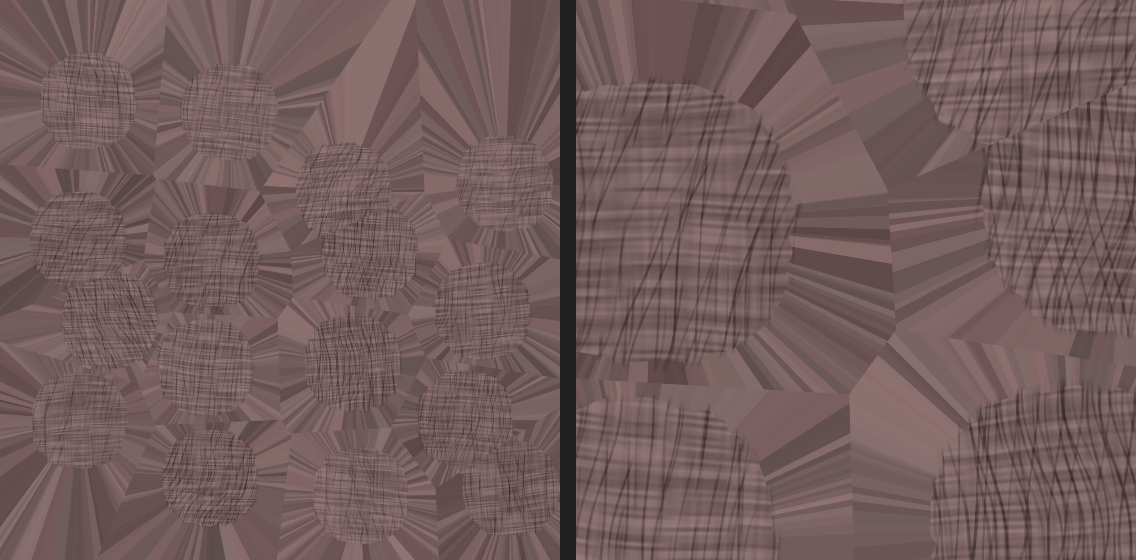
Left, the full canvas; right, a detail of the centre.
Reproduce this pattern procedurally as a WebGL 2 fragment shader.

```glsl
#version 300 es
precision highp float;
// Woven round patches scattered over straight-edged cells filled with flat radial spokes.

uniform vec2 u_resolution;
out vec4 fragColor;

const float TAU = 6.2831853;
const int PATCH_COUNT = 16;
const float PATCH_RADIUS = 0.085;
const float PATCH_SQUARENESS = 2.3;
const float CENTER_JITTER = 0.05;
const float WIDE_SPOKES = 34.0;
const float THIN_SPOKES = 150.0;
const float SPOKE_TONE = 0.58;
const float SPOKE_CONTRAST = 0.84;
const float CELL_CONTRAST = 0.16;
const float CLOTH_TONE = 0.70;
const vec2 WEFT_SCALE = vec2(26.0, 430.0);
const float WEFT_CONTRAST = 0.72;
const float WARP_CONTRAST = 0.30;
const int THREAD_LAYERS = 4;
const float THREAD_FREQUENCY = 72.0;
const float THREAD_HALF_WIDTH = 0.0008;
const float THREAD_DARKNESS = 0.52;
const vec3 DARK = vec3(0.325, 0.250, 0.253);
const vec3 LIGHT = vec3(0.550, 0.445, 0.443);
const vec3 RED_TINT = vec3(0.022, -0.015, -0.010);

float hash(vec2 p) {
    return fract(sin(dot(p, vec2(127.1, 311.7))) * 43758.5453);
}

float noise(vec2 p) {
    vec2 i = floor(p), f = fract(p);
    f = f * f * (3.0 - 2.0 * f);
    return mix(mix(hash(i), hash(i + vec2(1, 0)), f.x),
               mix(hash(i + vec2(0, 1)), hash(i + vec2(1, 1)), f.x), f.y);
}

vec2 rotate(vec2 p, float a) {
    return vec2(cos(a) * p.x - sin(a) * p.y, sin(a) * p.x + cos(a) * p.y);
}

// Low-discrepancy scatter, slightly crowded toward the bottom.
vec2 patchCenter(float id) {
    vec2 s = fract(0.5 + id * vec2(0.7549, 0.5698));
    vec2 jitter = vec2(hash(vec2(id, 3.0)), hash(vec2(id, 8.0))) - 0.5;
    return vec2(0.12 + 0.95 * s.x, 0.11 + 0.76 * pow(s.y, 1.15)) + CENTER_JITTER * jitter;
}

// Flat angular bands of uneven width: x = tone, y = tint, both in 0..1.
vec2 spokeBands(float turn, float count, float seed, float turnPixel) {
    float a = TAU * 5.0 * turn + seed, b = TAU * 13.0 * turn + seed * 2.3;
    float u = count * (turn + 0.52 * sin(a) / (TAU * 5.0) + 0.45 * sin(b) / (TAU * 13.0));
    float slope = count * (1.0 + 0.52 * cos(a) + 0.45 * cos(b));
    float blend = smoothstep(1.0 - clamp(1.2 * slope * turnPixel, 0.001, 1.0), 1.0, fract(u));
    float i = mod(floor(u), count), j = mod(i + 1.0, count);
    vec2 here = vec2(hash(vec2(i, seed)), hash(vec2(i, seed + 5.7)));
    vec2 next = vec2(hash(vec2(j, seed)), hash(vec2(j, seed + 5.7)));
    return mix(here, next, blend);
}

float cellShade(float id) {
    return CELL_CONTRAST * (hash(vec2(id, 73.0)) - 0.5);
}

vec3 spokes(vec2 q, float id, float px) {
    float turn = atan(q.y, q.x) / TAU + 0.5;
    float turnPixel = px / (TAU * max(length(q), 0.01));
    vec2 wide = spokeBands(turn, WIDE_SPOKES, id + 1.3, turnPixel);
    vec2 thin = spokeBands(turn, THIN_SPOKES, id + 21.9, turnPixel);
    vec2 direction = q / max(length(q), 1e-4);
    float bundle = smoothstep(0.46, 0.54, noise(direction * 5.0 + id * 7.1));
    vec2 band = mix(wide, thin, 0.08 + 0.70 * bundle);
    float tone = SPOKE_TONE + cellShade(id) + SPOKE_CONTRAST * (band.x - 0.5);
    return mix(DARK, LIGHT, tone) + RED_TINT * (band.y - 0.5);
}

// Long, thin, gently bent dark threads running roughly upright.
float threads(vec2 q, float id, float px) {
    float cover = 0.0;
    float tilt = 0.7 * (hash(vec2(id, 31.0)) - 0.5);
    float density = mix(0.25, 0.80, hash(vec2(id, 47.0)));
    float peak = min(1.0, 2.0 * THREAD_HALF_WIDTH / px);
    for (int k = 0; k < THREAD_LAYERS; k++) {
        float layer = float(k), seed = id * 5.0 + layer * 17.0;
        vec2 r = rotate(q, tilt + 0.35 * (hash(vec2(seed, 2.0)) - 0.5));
        float frequency = THREAD_FREQUENCY + 15.0 * layer;
        float bend = noise(r * vec2(9.0, 13.0) + seed) - 0.5;
        float x = (r.x + 0.028 * bend) * frequency;
        float column = floor(x);
        float middle = 0.2 + 0.6 * hash(vec2(column, seed));
        float dist = abs(fract(x) - middle) / frequency;
        float line = clamp((THREAD_HALF_WIDTH - dist) / px + 0.5, 0.0, peak);
        float run = noise(vec2(column * 3.7 + seed, r.y * 14.0 + hash(vec2(seed, column)) * 40.0));
        float shown = smoothstep(0.92 - density, 1.02 - density, run);
        cover += line * shown * mix(0.4, 1.0, hash(vec2(column, seed + 9.0)));
    }
    return min(cover, 1.5);
}

vec3 cloth(vec2 q, float id, float threadCover) {
    vec2 r = rotate(q, 0.24 * (hash(vec2(id, 61.0)) - 0.5));
    r.y += 0.006 * noise(r * 14.0 + id);
    float weft = noise(r * WEFT_SCALE + id * 13.0) - 0.5;
    float warp = noise(r.yx * WEFT_SCALE * vec2(1.0, 0.8) + id * 19.0) - 0.5;
    float tone = CLOTH_TONE + cellShade(id) + WEFT_CONTRAST * weft + WARP_CONTRAST * warp;
    return mix(DARK, LIGHT, tone - THREAD_DARKNESS * threadCover);
}

vec3 cellColor(vec2 p, float id, float px) {
    vec2 q = p - patchCenter(id);
    vec2 powered = pow(abs(q) + 1e-5, vec2(PATCH_SQUARENESS));
    float radius = pow(powered.x + powered.y, 1.0 / PATCH_SQUARENESS);
    float edge = radius - PATCH_RADIUS - 0.006 * (noise(q * 110.0 + id) - 0.5);
    float inside = 1.0 - smoothstep(-px, px, edge);
    float fringe = 1.0 - smoothstep(0.0, 0.005, edge);
    float cover = threads(q, id, px) * fringe;
    vec3 outer = spokes(q, id, px) - 0.6 * THREAD_DARKNESS * cover * (LIGHT - DARK);
    return mix(outer, cloth(q, id, cover), inside);
}

void main() {
    vec2 p = gl_FragCoord.xy / u_resolution;
    float px = 1.0 / min(u_resolution.x, u_resolution.y);
    // Two nearest centers give the cell and its smooth straight border.
    vec2 nearest = vec2(9.0, 0.0), second = vec2(9.0, 0.0);
    for (int i = 1; i <= PATCH_COUNT; i++) {
        vec2 candidate = vec2(distance(p, patchCenter(float(i))), float(i));
        if (candidate.x < nearest.x) { second = nearest; nearest = candidate; }
        else if (candidate.x < second.x) second = candidate;
    }
    float gap = distance(patchCenter(nearest.y), patchCenter(second.y));
    float border = (second.x * second.x - nearest.x * nearest.x) / (2.0 * gap);
    float own = clamp(0.5 + border / px, 0.5, 1.0);
    vec3 color = mix(cellColor(p, second.y, px), cellColor(p, nearest.y, px), own);
    fragColor = vec4(color, 1.0);
}
```
